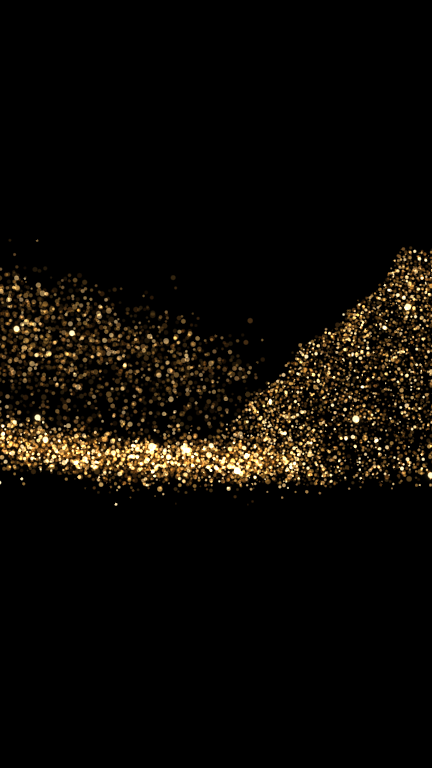
This background is drawn by a WebGL 2 fragment shader. Its source:

```glsl
#version 300 es
precision highp float;

uniform vec2 u_resolution;
out vec4 fragColor;

#define LAYERS 8
#define FINE_CELL 0.0085
#define COARSE_CELL 0.019
#define SPARK_CELL 0.065
#define HAZE_DENSITY 0.62
#define BAND_DENSITY 0.85
#define WING_DENSITY 0.85
#define BAND_GLOW 0.22
#define AMBER vec3(0.55, 0.31, 0.09)
#define GOLD vec3(0.93, 0.68, 0.29)
#define CREAM vec3(1.0, 0.93, 0.74)

vec3 hash3(vec2 p) {
    vec3 q = fract(p.xyx * vec3(0.1031, 0.1030, 0.0973));
    q += dot(q, q.yxz + 33.33);
    return fract((q.xxy + q.yzz) * q.zyx);
}

float cornerSlope(vec2 cell, vec2 corner, vec2 f) {
    return dot(hash3(cell + corner + 71.0).xy * 2.0 - 1.0, f - corner);
}

float gradientNoise(vec2 p) {
    vec2 cell = floor(p), f = fract(p);
    vec2 w = f * f * f * (f * (f * 6.0 - 15.0) + 10.0);
    vec2 e = vec2(1.0, 0.0);
    float low = mix(cornerSlope(cell, e.yy, f), cornerSlope(cell, e.xy, f), w.x);
    float high = mix(cornerSlope(cell, e.yx, f), cornerSlope(cell, e.xx, f), w.x);
    return mix(low, high, w.y);
}

// Densities of the left haze, the bright lower band and the right wing
vec3 dustField(vec2 p) {
    float clump = gradientNoise(p * 13.0);
    float ragged = p.y + 0.06 * clump;
    float base = 0.65 + 0.05 * exp(-5.0 * p.x);
    float aboveBase = smoothstep(-0.015, 0.045, p.y - base + 0.03 * clump);

    float hazeDepth = 1.165 - 0.17 * p.x - 0.3 * p.x * p.x - ragged;
    float haze = smoothstep(-0.02, 0.09, hazeDepth)
               + 0.06 * smoothstep(-0.12, 0.0, hazeDepth);
    haze *= mix(0.42, 1.0, smoothstep(0.84, 0.97, p.y));
    haze *= (1.0 - smoothstep(0.52, 0.65, p.x)) * aboveBase;

    float offset = (p.y - base - 0.055) / 0.042;
    float band = exp(-offset * offset) * (1.0 - 0.88 * smoothstep(0.55, 0.78, p.x));
    band *= 0.9 + 0.6 * clump;

    float wingTop = min(0.83 + 0.95 * (p.x - 0.556), 1.18);
    float wingDepth = wingTop - ragged - 0.04 * gradientNoise(p * 31.0);
    float wing = smoothstep(-0.012, 0.025, wingDepth) * smoothstep(0.5, 0.62, p.x);
    wing *= (0.28 + 0.72 * exp(-5.0 * max(wingDepth, 0.0))) * aboveBase;
    wing *= 1.0 + 0.7 * clump;
    return max(vec3(haze, band, wing), 0.0);
}

// One jittered disc per cell of a turned grid; k runs from fine to coarse
vec3 dustLayer(vec2 p, float cell, float k, float seed, float pixel) {
    float c = cos(seed * 0.7 + 0.3), s = sin(seed * 0.7 + 0.3);
    mat2 turn = mat2(c, s, -s, c);
    vec2 shift = vec2(37.0, 53.0) * (seed + 3.0);
    vec2 q = turn * p / cell + shift;
    vec2 id = floor(q);
    vec3 place = hash3(id), look = hash3(id + 191.0);

    float radius = mix(0.16, 0.36, place.z);
    vec2 center = id + 0.5 + (place.xy - 0.5) * (1.0 - 2.0 * radius);
    vec3 field = dustField((center - shift) * turn * cell);
    field *= vec3(HAZE_DENSITY * smoothstep(0.15, 0.6, k), BAND_DENSITY,
                  WING_DENSITY * (1.0 - smoothstep(0.35, 0.85, k)));
    float density = field.x + field.y + field.z;
    float present = step(look.x, density);

    float distanceToEdge = (radius - length(q - center)) * cell;
    float disc = clamp(distanceToEdge / (pixel * 1.3) + 0.5, 0.0, 1.0);
    float tone = dot(field, vec3(0.6, 1.0, 0.95)) / max(density, 0.001);
    float light = mix(0.22, 1.15, look.y * look.y) * tone;
    vec3 tint = mix(AMBER, GOLD, look.z);
    tint = mix(tint, CREAM, pow(look.y, 5.0) * tone);
    return tint * light * disc * present;
}

// Rare large pale sparks with a soft halo
vec3 sparks(vec2 p, float pixel) {
    vec2 q = p / SPARK_CELL;
    vec2 id = floor(q);
    vec3 place = hash3(id + 409.0);
    vec2 center = id + 0.3 + 0.4 * place.xy;
    vec3 field = dustField(center * SPARK_CELL);
    float present = step(hash3(id + 613.0).x, dot(field, vec3(0.07, 0.5, 0.14)));
    float radius = mix(0.004, 0.009, place.z);
    float d = length(q - center) * SPARK_CELL;
    float disc = clamp((radius - d) / (pixel * 1.5) + 0.5, 0.0, 1.0);
    float halo = 0.25 * exp(-d * d / (radius * radius * 2.0));
    return present * (CREAM * disc + GOLD * halo);
}

void main() {
    // Width spans 0 to 1, height spans 0 to 16/9
    vec2 p = gl_FragCoord.xy / u_resolution * vec2(1.0, 16.0 / 9.0);
    float pixel = 1.0 / u_resolution.x;
    vec3 color = vec3(0.0);

    if (p.y > 0.55 && p.y < 1.35) {
        float band = dustField(p).y;
        color += AMBER * BAND_GLOW * band * band;
        for (int i = 0; i < LAYERS; i++) {
            float k = float(i) / float(LAYERS - 1);
            color += dustLayer(p, mix(FINE_CELL, COARSE_CELL, k), k, float(i), pixel);
        }
        color += sparks(p, pixel);
    }
    fragColor = vec4(min(color, 1.0), 1.0);
}
```
